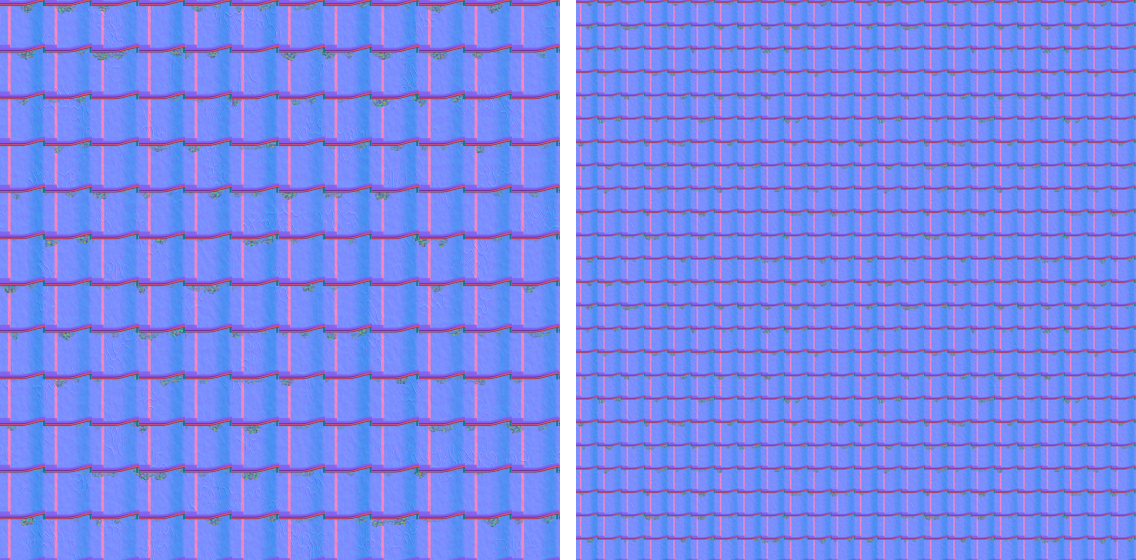
Left, the tile; right, the same tile 2 across and 2 down.
Give the GLSL for this texture map, as a Shadertoy shader.

```glsl
// Tangent-space normal map of a roof of overlapping curved tiles, 12 by 12.
// Each tile is shaded from distances to its ribs and its curved lower edge;
// wrapping gradient noise adds plaster grain, scratches and grit under edges.

const float TILES = 12.0;
const vec2 TILE_ORIGIN = vec2(0.97, 0.875);  // lower left corner of a tile

const vec3 FLAT_BLUE   = vec3(0.485, 0.560, 0.995);
const vec3 SLOPE_BLUE  = vec3(0.290, 0.560, 0.950);
const vec3 RIB_PINK    = vec3(0.960, 0.520, 0.760);
const vec3 LIP_PURPLE  = vec3(0.510, 0.370, 0.930);
const vec3 DARK_PURPLE = vec3(0.420, 0.190, 0.600);
const vec3 EDGE_RED    = vec3(0.850, 0.310, 0.410);
const vec3 EDGE_MAROON = vec3(0.520, 0.220, 0.330);
const vec3 SIDE_TEAL   = vec3(0.060, 0.480, 0.520);
const vec3 GRIT_GREY   = vec3(0.400, 0.530, 0.720);

float hash(vec2 cell) {
    uvec2 q = uvec2(cell) * uvec2(1597334673u, 3812015801u);
    uint h = (q.x ^ q.y) * 1597334673u;
    h = (h ^ (h >> 15)) * 2246822519u;
    return float((h ^ (h >> 13)) & 65535u) / 65535.0;
}

float corner(vec2 cell, vec2 offset, vec2 period) {
    float angle = 6.2832 * hash(mod(cell, period) + period.yx);
    return dot(vec2(cos(angle), sin(angle)), offset);
}

// Gradient noise over the unit canvas, repeating after "period" cells.
float wrapNoise(vec2 uv, vec2 period) {
    vec2 p = uv * period, i = floor(p), f = p - i;
    vec2 t = f * f * f * (f * (f * 6.0 - 15.0) + 10.0);
    vec2 e = vec2(1.0, 0.0);
    float low  = mix(corner(i, f, period), corner(i + e, f - e, period), t.x);
    float high = mix(corner(i + e.yx, f - e.yx, period),
                     corner(i + 1.0, f - 1.0, period), t.x);
    return mix(low, high, t.y);
}

// Soft-edged interval from a to b.
float band(float x, float a, float b, float blur) {
    return smoothstep(a - blur, a + blur, x) * (1.0 - smoothstep(b - blur, b + blur, x));
}

// Plaster height: fine grain plus patchy scratches.
float relief(vec2 uv) {
    float grain = 0.6 * wrapNoise(uv, vec2(110.0, 70.0))
                + 0.3 * wrapNoise(uv, vec2(230.0, 150.0));
    float scratch = 1.0 - smoothstep(0.0, 0.12, abs(wrapNoise(uv, vec2(84.0, 42.0))));
    float patches = smoothstep(0.0, 0.4, wrapNoise(uv, vec2(17.0, 14.0)));
    return grain + 0.5 * scratch * patches;
}

vec2 reliefSlope(vec2 uv, float stepSize) {
    vec2 e = vec2(stepSize, 0.0);
    return relief(uv) - vec2(relief(uv + e), relief(uv + e.yx));
}

// Rounded tile face: s runs across the tile from 0 to 1.
vec3 tileFace(float s, float dip) {
    float valley = smoothstep(0.55, 0.84, s) * (1.0 - smoothstep(0.90, 1.0, s));
    vec3 color = mix(FLAT_BLUE, SLOPE_BLUE, valley * dip);
    float rib = 1.0 - smoothstep(0.012, 0.048, abs(s - 0.23));
    return mix(color, RIB_PINK, rib);
}

// Grit below the edge; d is the height above the edge curve.
vec3 addGrit(vec3 color, vec2 uv, float d, float blur) {
    float amount = smoothstep(-0.05, 0.4, wrapNoise(uv, vec2(30.0, 12.0)));
    float ragged = wrapNoise(uv, vec2(120.0, 120.0));
    float depth = 0.025 + 0.13 * amount + 0.07 * ragged * amount;
    float a = wrapNoise(uv, vec2(250.0, 230.0));
    float b = wrapNoise(uv, vec2(210.0, 260.0));
    vec3 grit = GRIT_GREY + vec3(0.45 * a, 0.45 * b, -0.5 * abs(a + b));
    float cover = band(d, -depth, 0.02, blur) * (0.35 + 0.6 * amount);
    return mix(color, grit, cover * smoothstep(-0.35, 0.1, b + 0.3 * amount));
}

// Lower rim: soft lip above, dark crease, then the red front face.
vec3 addRim(vec3 color, float s, float d, float rise, float blur) {
    float lip = smoothstep(0.02, 0.045, d) * (1.0 - smoothstep(0.075, 0.125, d));
    color = mix(color, LIP_PURPLE, lip);
    float overlap = band(s, 0.0, 0.25, blur) * band(d, 0.06, 0.165, 0.02);
    color = mix(color, LIP_PURPLE, 0.85 * overlap);
    color = mix(color, DARK_PURPLE, band(d, 0.022, 0.055, blur) * (1.0 - 0.6 * rise));
    float front = band(d, 0.0, 0.034 + 0.016 * rise, blur);
    vec3 face = mix(EDGE_MAROON, EDGE_RED, smoothstep(0.0, 0.026, d));
    return mix(color, face, front);
}

void mainImage(out vec4 fragColor, in vec2 fragCoord) {
    vec2 uv = fragCoord / iResolution.xy;
    float blur = 0.6 * TILES / min(iResolution.x, iResolution.y);

    // Tile coordinates, with height centred on the horizontal joint
    vec2 p = uv * TILES - TILE_ORIGIN;
    vec2 tile = mod(vec2(floor(p.x), floor(p.y + 0.5)), TILES);
    float s = fract(p.x);
    float h = fract(p.y + 0.5) - 0.5;

    // Edge curve, flat on the left and lifting to the right
    float rise = smoothstep(0.48, 1.0, s);
    float d = h - 0.095 * rise;

    // Face with grain, then grit, rim and the teal end of the joint
    float dip = 0.65 + 0.35 * hash(vec2(tile.x, 5.0));
    vec3 color = tileFace(s, dip);
    color.xy += 0.22 * reliefSlope(uv, 1.0 / 768.0);
    color = addGrit(color, uv, d, blur);
    color = addRim(color, s, d, rise, blur);
    float side = band(s, 0.95, 0.993, blur) * band(h, -0.005, 0.115, blur);
    color = mix(color, SIDE_TEAL, side);

    fragColor = vec4(clamp(color, 0.0, 1.0), 1.0);
}
```
